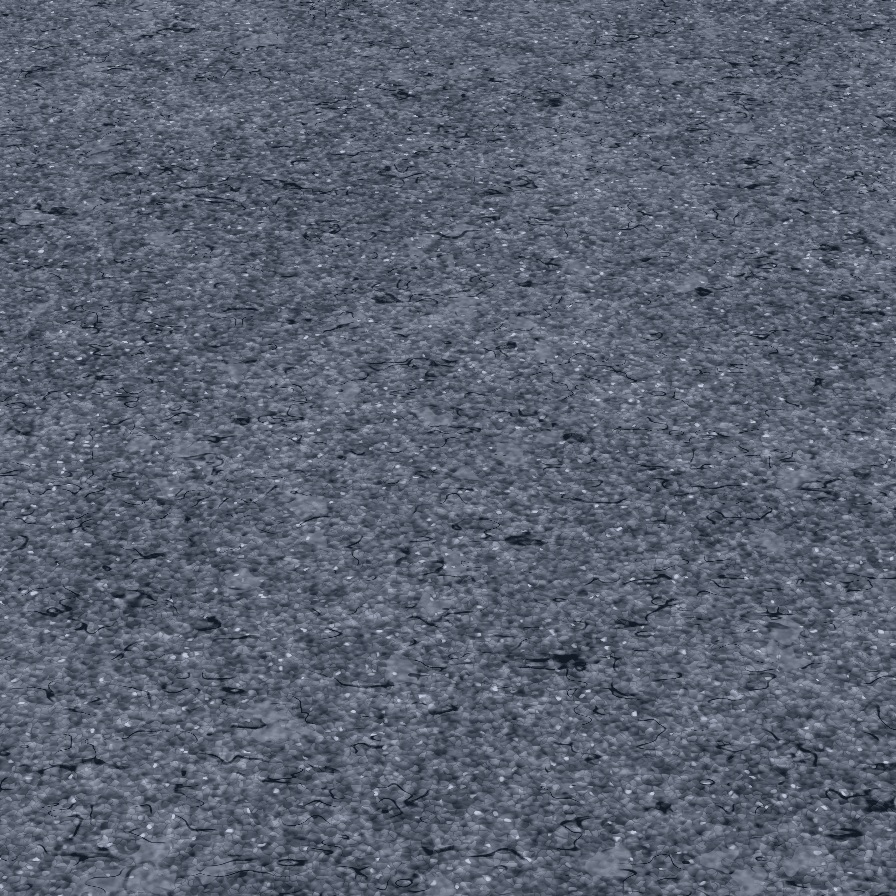
A three.js fragment shader for this texture:

```glsl
// Worn blue-grey asphalt seen at a slant, its grain shrinking towards the top.
// Cellular chips in three sizes, fine grit, pale specks and short dark cracks
// are summed into one tone on a perspective ground plane, then tinted.

#define HORIZON 2.6        // height of the vanishing line, in canvas units
#define FLATTEN 1.4        // how much wider than tall the grains look
#define BASE_TONE 0.41
#define CONTRAST 1.05
#define FINE_SCALE 118.0   // chips per canvas width at the lower edge
#define MID_SCALE 58.0
#define STONE_SCALE 25.0
#define GRIT_SCALE 155.0
#define SPECK_SHARE 0.06
#define STONE_SHARE 0.05
#define CRACK_DEPTH 0.24

varying vec2 vUv;

struct Chip {
  vec2 random;   // two values fixed for the whole chip
  float edge;    // 0 on the seam between chips
  float dist;    // distance from the chip centre
  float lift;    // height above the chip centre
};

vec2 hash2(vec2 p) {
  vec3 q = fract(p.xyx * vec3(0.1031, 0.1030, 0.0973));
  q += dot(q, q.yzx + 33.33);
  return fract((q.xx + q.yz) * q.zy);
}

float noise(vec2 p) {
  vec2 i = floor(p);
  vec2 f = fract(p);
  f = f * f * (3.0 - 2.0 * f);
  float low = mix(hash2(i).x, hash2(i + vec2(1.0, 0.0)).x, f.x);
  float high = mix(hash2(i + vec2(0.0, 1.0)).x, hash2(i + 1.0).x, f.x);
  return mix(low, high, f.y);
}

vec2 warp(vec2 p) {
  return vec2(noise(p), noise(p + 37.7)) - 0.5;
}

// Nearest jittered cell, with the gap to the second nearest as its edge
Chip findChip(vec2 p) {
  vec2 cell = floor(p);
  vec2 nearest = cell;
  float first = 9.0;
  float second = 9.0;
  float lift = 0.0;
  for (int y = -1; y <= 1; y++) {
    for (int x = -1; x <= 1; x++) {
      vec2 id = cell + vec2(float(x), float(y));
      vec2 away = p - id - hash2(id);
      float d = length(away);
      if (d < first) {
        second = first;
        first = d;
        nearest = id;
        lift = away.y;
      } else {
        second = min(second, d);
      }
    }
  }
  return Chip(hash2(nearest + 71.0), second - first, first, lift);
}

// Tone of a chip: its own shade, lit from above, with a dark seam
float chipTone(Chip c, float shade, float relief, float seam) {
  float body = smoothstep(0.0, 0.22, c.edge);
  return body * ((c.random.x - 0.5) * shade + c.lift * relief) - (1.0 - body) * seam;
}

// Short broken lines along the middle level of a noise field
float cracks(vec2 g) {
  vec2 p = g * vec2(22.0, 36.0);
  float field = noise(p + 1.6 * warp(p * 1.7));
  float line = 1.0 - smoothstep(0.01, 0.06, abs(field - 0.5));
  return line * smoothstep(0.48, 0.72, noise(p * 1.3 + 9.0));
}

void main() {
  // Perspective ground plane
  float depth = HORIZON / (HORIZON - vUv.y);
  vec2 ground = vec2((vUv.x - 0.5) * depth, FLATTEN * HORIZON * depth);
  mat2 turn = mat2(0.96, 0.28, -0.28, 0.96);

  // Chips in two sizes
  vec2 finePos = ground * FINE_SCALE;
  Chip fine = findChip(finePos + 0.6 * warp(finePos * 1.3));
  vec2 midPos = turn * ground * MID_SCALE;
  Chip mid = findChip(midPos + 0.8 * warp(midPos * 1.6));
  float tone = chipTone(fine, 0.16, 0.09, 0.04);
  tone += chipTone(mid, 0.12, 0.06, 0.03);

  // Grit and broad patches
  float grit = noise(turn * ground * GRIT_SCALE) - 0.5;
  tone += 0.19 * grit;
  tone += 0.08 * (noise(ground * 38.0) - 0.5);
  tone += 0.07 * (noise(ground * vec2(5.0, 6.0)) - 0.5);

  // Large pale stones, smoother than the ground around them
  vec2 stonePos = ground * STONE_SCALE;
  Chip stone = findChip(stonePos + 0.7 * warp(stonePos * 2.2));
  float stoneMask = step(1.0 - STONE_SHARE, stone.random.y) * smoothstep(0.06, 0.2, stone.edge);
  tone = mix(tone, 0.09 + 0.14 * grit, 0.65 * stoneMask);

  // Dark cracks and bright specks
  tone -= CRACK_DEPTH * cracks(ground);
  float speck = step(1.0 - SPECK_SHARE, fine.random.y) * smoothstep(0.5, 0.2, fine.dist);
  tone += speck * smoothstep(0.0, 0.12, fine.edge) * mix(0.12, 0.28, fine.random.x);

  // Contrast fades a little with distance
  tone = BASE_TONE + tone * CONTRAST * mix(1.08, 0.9, vUv.y);
  tone = clamp(tone, 0.1, 0.78);
  vec3 tint = vec3(-0.03, 0.0, 0.045 + 0.035 * tone);
  gl_FragColor = vec4(tone + tint, 1.0);
}
```
